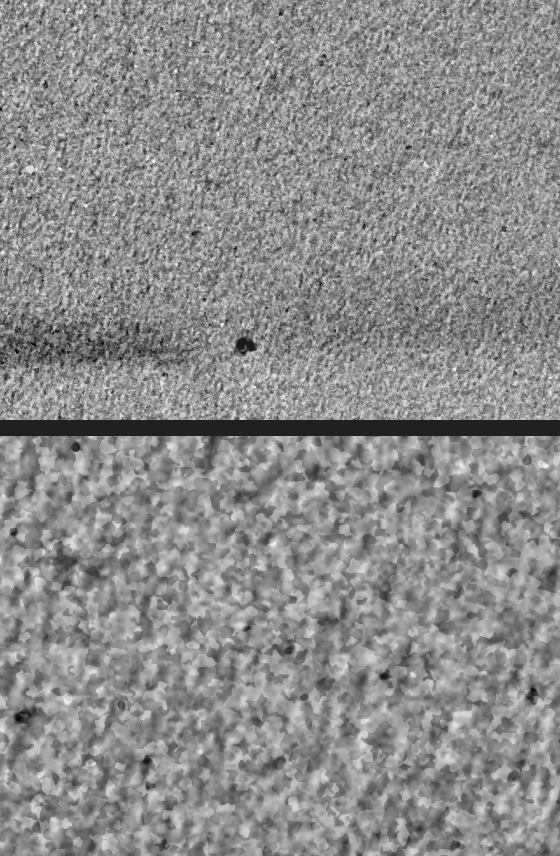
Top: the whole. Bottom: its middle third, enlarged.
Give the GLSL for this texture, as a Shadertoy shader.

```glsl
// Rough grey cement wall: fine packed grains, raked relief, ragged clefts and
// pale pebbles, two soft shadow bands near the foot and one drilled hole.
// Grains are warped, blended cells; the rest is value noise and soft discs.

const float BASE_TONE      = 0.573;
const float GRAIN_SCALE    = 165.0;   // grains per canvas height
const float GRAIN_CONTRAST = 0.29;
const float GRAIN_WARP     = 0.9;
const float GRIT_SCALE     = 240.0;
const float GRIT_CONTRAST  = 0.20;
const vec2  RELIEF_SCALE   = vec2(125.0, 82.0);
const float RELIEF_LEAN    = 0.17;
const float RELIEF_DEPTH   = 0.21;
const float CLEFT_DEPTH    = 0.13;
const float MOTTLE_DEPTH   = 0.06;
const float PIT_DEPTH      = 0.27;
const float PEBBLE_GAIN    = 0.22;
const float LEFT_SHADOW    = 0.18;
const float RIGHT_SHADOW   = 0.07;
const float FOOT_LIGHT     = 0.045;
const vec2  HOLE_CENTRE    = vec2(0.583, 0.177);
const float HOLE_RADIUS    = 0.022;
const float HOLE_TONE      = 0.10;
const vec2  STONE_CENTRE   = vec2(0.071, 0.597);
const float STONE_RADIUS   = 0.011;

// Integer hash: two random values in 0..1 for a lattice cell
vec2 hash2(vec2 cell) {
    uvec2 v = uvec2(ivec2(cell)) * 1664525u + 1013904223u;
    for (int i = 0; i < 2; i++) {
        v.x += v.y * 1664525u;
        v.y += v.x * 1664525u;
        v ^= v >> 16u;
    }
    return vec2(v >> 8u) / 16777216.0;
}

float noise(vec2 p) {
    vec2 cell = floor(p), f = fract(p);
    f = f * f * (3.0 - 2.0 * f);
    float low  = mix(hash2(cell).x, hash2(cell + vec2(1, 0)).x, f.x);
    float high = mix(hash2(cell + vec2(0, 1)).x, hash2(cell + vec2(1, 1)).x, f.x);
    return mix(low, high, f.y);
}

// Packed grains, each with its own tone, blended along their ragged borders
float grains(vec2 p) {
    p += GRAIN_WARP * (vec2(noise(p * 1.6 + 20.0), noise(p * 1.6 + 610.0)) - 0.5);
    vec2 cell = floor(p);
    float tone = 0.0, total = 0.0;
    for (int j = -1; j <= 1; j++)
    for (int i = -1; i <= 1; i++) {
        vec2 id = cell + vec2(i, j);
        vec2 toGrain = id + hash2(id) - p;
        float weight = exp(-14.0 * dot(toGrain, toGrain));
        tone += weight * hash2(id + 700.0).x;
        total += weight;
    }
    return tone / max(total, 1e-6);
}

// Sparse ragged spots; chance is the share of cells that hold one
float specks(vec2 p, float chance, float radius, float seed) {
    vec2 cell = floor(p);
    float ragged = 1.5 * radius * (noise(p * 5.5 + seed) - 0.5);
    float cover = 0.0;
    for (int j = -1; j <= 1; j++)
    for (int i = -1; i <= 1; i++) {
        vec2 id = cell + vec2(i, j) + seed;
        vec2 pick = hash2(id + 300.0);
        float size = radius * mix(0.45, 1.0, pick.y * pick.y);
        float d = length(cell + vec2(i, j) + hash2(id) - p) + ragged;
        float disc = 1.0 - smoothstep(0.5 * size, 1.4 * size, d);
        cover = max(cover, disc * step(pick.x, chance));
    }
    return cover;
}

// Broad light: dark band at left, fainter band at right, bright foot
float broadShade(vec2 p) {
    float y = p.y + 0.03 * (noise(p * 9.0) - 0.5);
    float left = smoothstep(0.10, 0.15, y) * (1.0 - smoothstep(0.17, 0.29, y));
    left *= 1.0 - smoothstep(0.30, 0.58, p.x);
    float right = smoothstep(0.14, 0.21, y) * (1.0 - smoothstep(0.23, 0.40, y));
    right *= smoothstep(0.50, 0.75, p.x);
    float foot = 1.0 - smoothstep(0.08, 0.17, y);
    return FOOT_LIGHT * foot - LEFT_SHADOW * left - RIGHT_SHADOW * right;
}

void mainImage(out vec4 fragColor, in vec2 fragCoord) {
    vec2 p = fragCoord / iResolution.y;
    float across = fragCoord.x / iResolution.x;

    // Surface grain and relief, coarser at the left
    vec2 leaning = vec2(p.x - RELIEF_LEAN * p.y, p.y) * RELIEF_SCALE + 200.0;
    vec2 lightStep = vec2(0.36, -0.22);
    float relief = noise(leaning + lightStep) - noise(leaning - lightStep);
    float surface = GRAIN_CONTRAST * (grains(p * GRAIN_SCALE) - 0.5)
                  + GRIT_CONTRAST * (noise(p * GRIT_SCALE + 50.0) - 0.5)
                  + RELIEF_DEPTH * relief;
    float tone = BASE_TONE + broadShade(p) + surface * mix(1.07, 0.93, across);
    tone += MOTTLE_DEPTH * (noise(leaning * 0.3) - 0.5);
    float cleft = 1.0 - smoothstep(0.08, 0.30, noise(leaning * 0.75 + 77.0));
    tone -= CLEFT_DEPTH * cleft * mix(1.2, 0.6, across);

    // Pits and pebbles
    float pitChance = mix(0.17, 0.06, across);
    tone -= PIT_DEPTH * specks(p * 36.0, pitChance, 0.21, 90.0);
    tone += PEBBLE_GAIN * specks(p * 30.0, 0.12, 0.14, 410.0);
    float wobble = noise(p * 95.0) - 0.5;
    float stone = length(p - STONE_CENTRE) + 0.005 * wobble;
    tone = mix(tone, 0.86, 1.0 - smoothstep(0.7 * STONE_RADIUS, STONE_RADIUS, stone));

    // Drilled hole with a dusty halo and a chip caught inside
    vec2 fromHole = p - HOLE_CENTRE;
    float holeDist = length(fromHole * vec2(1.0, 0.85)) + 0.018 * wobble;
    tone += 0.05 * exp(-dot(fromHole, fromHole) * 350.0);
    float hole = 1.0 - smoothstep(0.65 * HOLE_RADIUS, 1.25 * HOLE_RADIUS, holeDist);
    tone = mix(tone, HOLE_TONE, hole);
    float chip = abs(length(fromHole + vec2(0.006, 0.004)) - 0.008);
    float chipSide = smoothstep(-0.004, 0.004, fromHole.x - fromHole.y);
    tone += 0.28 * chipSide * (1.0 - smoothstep(0.001, 0.004, chip));

    fragColor = vec4(vec3(clamp(tone, 0.04, 0.97)), 1.0);
}
```
